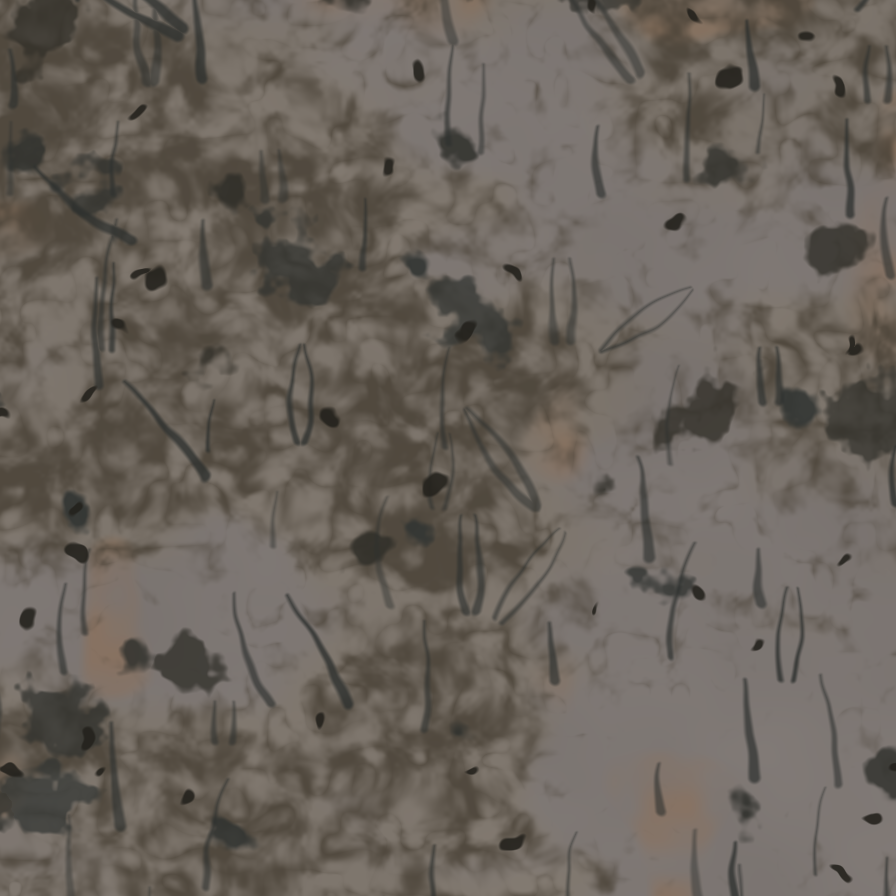
Reproduce this texture procedurally as a three.js fragment shader.

```glsl
// Weathered grey wall with brown mottling, ragged ink blots, thin upright strokes and dark flecks.
varying vec2 vUv;

#define MOTTLE_SCALE 38.0
#define PATCH_SCALE vec2(4.0, 6.5)
#define BLOT_CELLS 7.5
#define STROKE_CELLS 9.0
#define FLECK_CELLS 13.0
#define SOFTNESS 0.0028
#define GROUND vec3(0.495, 0.463, 0.428)
#define BARE vec3(0.488, 0.462, 0.448)
#define BROWN vec3(0.285, 0.255, 0.212)
#define INK_WARM vec3(0.185, 0.175, 0.148)
#define INK_COOL vec3(0.195, 0.208, 0.200)
#define ORANGE vec3(0.58, 0.43, 0.31)

float hash(vec2 p) {
  vec3 q = fract(vec3(p.xyx) * 0.1031);
  q += dot(q, q.yzx + 33.33);
  return fract((q.x + q.y) * q.z);
}

vec3 hash3(vec2 p) {
  return vec3(hash(p + 17.3), hash(p + 61.7), hash(p + 113.1));
}

float noise(vec2 p) {
  vec2 i = floor(p), f = fract(p);
  f = f * f * (3.0 - 2.0 * f);
  return mix(mix(hash(i), hash(i + vec2(1, 0)), f.x),
             mix(hash(i + vec2(0, 1)), hash(i + vec2(1, 1)), f.x), f.y);
}

float fbm(vec2 p) {
  float sum = 0.0, amp = 0.57;
  for (int i = 0; i < 3; i++) {
    sum += amp * noise(p);
    p = p * 2.03 + 19.7;
    amp *= 0.5;
  }
  return sum;
}

// Ragged, soft-edged blots; x is coverage, y is coolness of the ink
vec2 blots(vec2 uv) {
  vec2 home = floor(uv * BLOT_CELLS), result = vec2(0.0);
  float rag = fbm(uv * 34.0 + 5.0) - 0.5;
  for (int k = 0; k < 9; k++) {
    vec2 cell = home + vec2(mod(float(k), 3.0), floor(float(k) / 3.0)) - 1.0;
    vec3 rnd = hash3(cell + 200.0), shape = hash3(cell + 340.0);
    float chance = mix(0.25, 0.72, smoothstep(0.1, 0.45, cell.y / BLOT_CELLS));
    if (rnd.z > chance) continue;
    vec2 q = uv - (cell + rnd.xy) / BLOT_CELLS;
    q.x += q.y * (shape.y - 0.5);
    float radius = mix(0.014, 0.052, shape.x * shape.x);
    float d = length(q * vec2(1.0, mix(0.75, 1.3, shape.z))) - radius;
    d += rag * (0.03 + radius * 1.3);
    float cover = 1.0 - smoothstep(-0.009, 0.006, d);
    cover *= mix(0.95, 0.68, shape.x);
    if (cover > result.x) result = vec2(cover, shape.y);
  }
  return result;
}

// Thin, slightly bent, mostly upright strokes, some of them in pairs
float strokes(vec2 uv) {
  vec2 home = floor(uv * STROKE_CELLS);
  float cover = 0.0;
  for (int k = 0; k < 9; k++) {
    vec2 cell = home + vec2(mod(float(k), 3.0), floor(float(k) / 3.0)) - 1.0;
    vec3 rnd = hash3(cell + 500.0), shape = hash3(cell + 620.0);
    if (rnd.z > 0.66) continue;
    vec2 q = uv - (cell + rnd.xy) / STROKE_CELLS;
    float lean = (shape.x - 0.5) * (shape.z > 0.78 ? 2.2 : 0.22);
    q = mat2(cos(lean), -sin(lean), sin(lean), cos(lean)) * q;
    if (shape.y > 0.68) q.x = abs(q.x) - 0.012;
    float halfLength = mix(0.022, 0.072, shape.z);
    q.x += 6.0 * (shape.y - 0.5) * q.y * q.y + 0.005 * (noise(uv * 38.0) - 0.5);
    float along = clamp(q.y / halfLength, -1.0, 1.0);
    float width = mix(0.0012, 0.0042, shape.x) * (1.0 - 0.55 * along);
    float d = length(vec2(q.x, q.y - along * halfLength)) - width;
    float ink = 1.0 - smoothstep(-SOFTNESS, SOFTNESS, d);
    cover = max(cover, ink * mix(0.5, 0.95, hash(cell + 710.0)));
  }
  return cover;
}

// Small crisp flecks
float flecks(vec2 uv) {
  vec2 home = floor(uv * FLECK_CELLS);
  float cover = 0.0;
  for (int k = 0; k < 9; k++) {
    vec2 cell = home + vec2(mod(float(k), 3.0), floor(float(k) / 3.0)) - 1.0;
    vec3 rnd = hash3(cell + 800.0), shape = hash3(cell + 910.0);
    if (rnd.z > 0.2) continue;
    vec2 q = uv - (cell + rnd.xy) / FLECK_CELLS;
    float turn = shape.x * 3.1416;
    q = mat2(cos(turn), -sin(turn), sin(turn), cos(turn)) * q;
    q += 0.009 * (vec2(noise(uv * 75.0), noise(uv * 75.0 + 40.0)) - 0.5);
    float d = length(q * vec2(1.0, mix(1.2, 2.4, shape.y))) - mix(0.006, 0.015, shape.z);
    cover = max(cover, 1.0 - smoothstep(-SOFTNESS, SOFTNESS, d));
  }
  return cover;
}

void main() {
  // Bare areas, most open toward the lower right
  float region = fbm(vUv * PATCH_SCALE + 3.0);
  float open = smoothstep(0.5, 0.0, distance(vUv, vec2(0.9, 0.08)));
  float density = (region - 0.5) * 0.85 - 0.3 * open;

  // Curled grain: blotches mixed with fine ridges
  vec2 warp = vec2(noise(vUv * 22.0), noise(vUv * 22.0 + 70.0)) * 0.02;
  float ridge = 1.0 - abs(2.0 * noise((vUv + warp) * 44.0) - 1.0);
  float grain = mix(fbm((vUv + warp) * MOTTLE_SCALE), ridge, 0.28);
  float mottle = smoothstep(0.38, 0.92, grain + density);

  vec3 color = mix(GROUND, BARE, smoothstep(0.05, -0.15, density));
  color *= 0.96 + 0.08 * fbm(vUv * 7.0 + 31.0);
  color = mix(color, ORANGE, 0.5 * smoothstep(0.76, 0.88, noise(vUv * 8.0 + 90.0)) * noise(vUv * 30.0));
  color = mix(color, BROWN, mottle * 0.85);

  // Ink layers
  vec2 blot = blots(vUv);
  color = mix(color, mix(INK_WARM, INK_COOL, blot.y), blot.x);
  color = mix(color, INK_COOL * 0.9, strokes(vUv) * 0.85);
  color = mix(color, INK_WARM * 0.75, flecks(vUv) * 0.9);
  gl_FragColor = vec4(color, 1.0);
}
```
